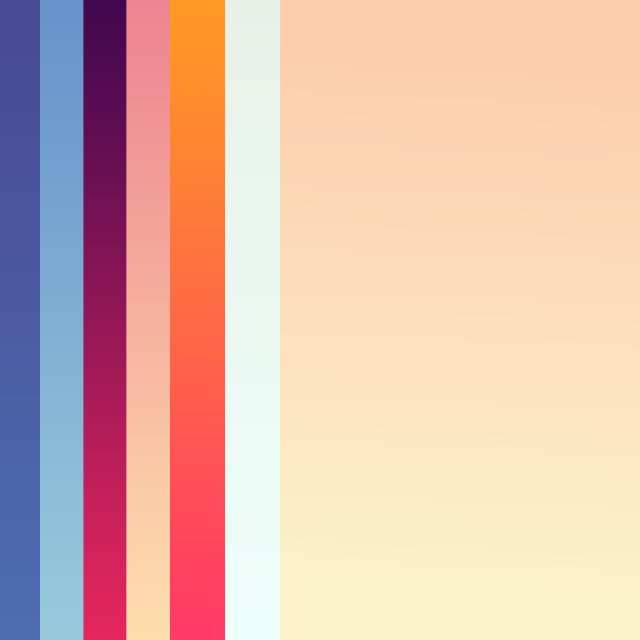
Give the GLSL for this background, as a three.js fragment shader.

```glsl
// Six vertical gradient stripes on the left beside a wide, warm peach-to-cream field.
varying vec2 vUv;

float hash(vec2 p) {
  return fract(sin(dot(p, vec2(127.1, 311.7))) * 43758.5453);
}

float valueNoise(vec2 p) {
  vec2 cell = floor(p);
  vec2 f = fract(p);
  f = f * f * (3.0 - 2.0 * f);
  float low = mix(hash(cell), hash(cell + vec2(1.0, 0.0)), f.x);
  float high = mix(hash(cell + vec2(0.0, 1.0)), hash(cell + vec2(1.0, 1.0)), f.x);
  return mix(low, high, f.y);
}

// Lays a vertical gradient over everything left of a soft edge.
vec3 stripe(vec3 below, float rightEdge, vec3 bottom, vec3 top) {
  float cover = 1.0 - smoothstep(rightEdge - 0.0008, rightEdge + 0.0008, vUv.x);
  float t = smoothstep(0.0, 1.0, vUv.y);
  return mix(below, mix(bottom, top, mix(vUv.y, t, 0.2)), cover);
}

void main() {
  // Wide field: a slightly tilted gradient with faint horizontal wisps
  float wisps = valueNoise(vUv * vec2(9.0, 50.0)) - 0.5;
  float height = vUv.y + 0.04 * (vUv.x - 0.7) + 0.012 * wisps;
  float warmth = clamp((height - 0.06) / 0.85, 0.0, 1.0);
  vec3 color = mix(vec3(0.985, 0.95, 0.79), vec3(0.99, 0.805, 0.68), warmth);

  // Stripes, from the rightmost to the leftmost
  color = stripe(color, 0.4377, vec3(0.93, 1.0, 0.985), vec3(0.91, 0.945, 0.91)); // mint
  color = stripe(color, 0.3518, vec3(1.0, 0.225, 0.4), vec3(1.0, 0.6, 0.14));     // orange
  color = stripe(color, 0.2656, vec3(0.995, 0.87, 0.675), vec3(0.93, 0.52, 0.565)); // rose
  color = stripe(color, 0.1975, vec3(0.9, 0.15, 0.365), vec3(0.255, 0.03, 0.31)); // plum
  color = stripe(color, 0.1304, vec3(0.595, 0.79, 0.86), vec3(0.405, 0.575, 0.795)); // sky
  color = stripe(color, 0.0625, vec3(0.305, 0.425, 0.69), vec3(0.28, 0.29, 0.58)); // indigo

  gl_FragColor = vec4(color, 1.0);
}
```
